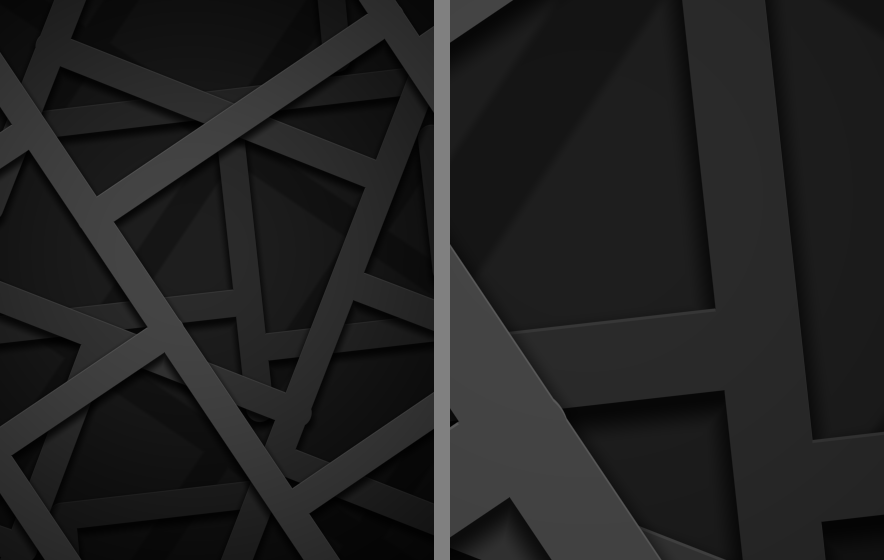
Left, the full canvas; right, a detail of the centre.
Write a WebGL 2 fragment shader that draws this background.

```glsl
#version 300 es
precision highp float;
// Dark stacked lattices of crossing strips with drop shadows and lit upper edges.

uniform vec2 u_resolution;
out vec4 fragColor;

// Lengths are fractions of the canvas height.
const vec2  LIGHT_CENTER    = vec2(0.34, 0.55);
const vec2  SHADOW_SHIFT    = vec2(0.0, 0.009);
const float SHADOW_BLUR     = 0.015;
const float SHADOW_STRENGTH = 0.76;
const float RIM_SIZE        = 0.0018;
const float RIM_GAIN        = 0.30;

// Tone at the light centre and its falloff rate, from back to front.
const vec2 BACK_TONE  = vec2(0.118, 3.6);
const vec2 LOW_TONE   = vec2(0.168, 2.9);
const vec2 MID_TONE   = vec2(0.212, 2.4);
const vec2 FRONT_TONE = vec2(0.272, 1.5);

const float LOW_HALF_WIDTH   = 0.0245;
const float MID_HALF_WIDTH   = 0.0265;
const float FRONT_HALF_WIDTH = 0.0272;

// Faint bands of the backdrop: direction, spacing, offset, half width, depth.
const vec2  BAND_DIR        = vec2(0.83, -0.56);
const vec2  BAND_SPACING    = vec2(0.30, 0.46);
const vec2  BAND_OFFSET     = vec2(-0.08, 0.85);
const float BAND_HALF_WIDTH = 0.026;
const float BAND_DEPTH      = 0.30;

const int STRIPS = 8;

// Strip centre lines: start.xy, end.xy.
const vec4 LOW_STRIPS[STRIPS] = vec4[STRIPS](
    vec4(0.065, 0.776, 0.749, 0.857), vec4(-0.02, 0.409, 0.439, 0.461),
    vec4(0.456, 0.378, 0.794, 0.417), vec4(0.111, 0.078, 0.449, 0.117),
    vec4(0.409, 0.779, 0.464, 0.271), vec4(0.771, 0.753, 0.797, 0.518),
    vec4(0.590, 1.020, 0.602, 0.896), vec4(0.111, 0.078, 0.120, -0.022));

const vec4 MID_STRIPS[STRIPS] = vec4[STRIPS](
    vec4(0.090, 0.917, 0.667, 0.688), vec4(-0.013, 0.475, 0.530, 0.263),
    vec4(0.621, 0.496, 0.794, 0.430), vec4(0.501, 0.180, 0.794, 0.065),
    vec4(0.760, 0.870, 0.419, -0.01), vec4(0.141, 1.040, -0.02, 0.630),
    vec4(0.177, 0.395, 0.020, -0.022), vec4(-0.026, 0.043, 0.040, 0.020));

const vec4 FRONT_STRIPS[STRIPS] = vec4[STRIPS](
    vec4(-0.095, 1.000, 0.603, -0.042), vec4(0.656, 1.026, 0.812, 0.792),
    vec4(-0.034, 0.219, 0.141, -0.042), vec4(0.165, 0.611, 0.695, 0.969),
    vec4(-0.017, 0.194, 0.302, 0.409), vec4(0.516, 0.091, 0.798, 0.283),
    vec4(0.059, 0.770, -0.038, 0.706), vec4(0.742, 0.898, 0.819, 0.951));

float segmentDistance(vec2 p, vec2 a, vec2 b) {
    vec2 pa = p - a, ba = b - a;
    return length(pa - ba * clamp(dot(pa, ba) / dot(ba, ba), 0.0, 1.0));
}

float latticeDistance(vec2 p, vec4 strips[STRIPS], float halfWidth) {
    float nearest = 10.0;
    for (int i = 0; i < STRIPS; i++) {
        nearest = min(nearest, segmentDistance(p, strips[i].xy, strips[i].zw));
    }
    return nearest - halfWidth;
}

float litTone(vec2 p, vec2 tone) {
    vec2 fromLight = p - LIGHT_CENTER;
    return tone.x * exp(-tone.y * dot(fromLight, fromLight));
}

float coverage(float distance) {
    float blur = 0.75 / u_resolution.y;
    return smoothstep(blur, -blur, distance);
}

// Lays one lattice, its shadow and its lit rim over the tone below.
float addLattice(float below, vec2 p, vec4 strips[STRIPS], float halfWidth, vec2 tone) {
    float inside = coverage(latticeDistance(p, strips, halfWidth));
    float above = coverage(latticeDistance(p + vec2(0.0, RIM_SIZE), strips, halfWidth));
    float shifted = latticeDistance(p + SHADOW_SHIFT, strips, halfWidth);
    float shadow = SHADOW_STRENGTH * smoothstep(SHADOW_BLUR, -0.006, shifted);
    float surface = litTone(p, tone) * (1.0 + RIM_GAIN * (1.0 - above));
    return mix(below * (1.0 - shadow), surface, inside);
}

float backdrop(vec2 p) {
    vec2 q = vec2(dot(p, BAND_DIR), dot(p, vec2(-BAND_DIR.y, BAND_DIR.x)));
    vec2 cell = (fract((q - BAND_OFFSET) / BAND_SPACING + 0.5) - 0.5) * BAND_SPACING;
    vec2 band = smoothstep(0.004, -0.004, abs(cell) - BAND_HALF_WIDTH);
    return litTone(p, BACK_TONE) * (1.0 - BAND_DEPTH * max(band.x, band.y));
}

void main() {
    vec2 p = gl_FragCoord.xy / u_resolution.y;
    float tone = backdrop(p);
    tone = addLattice(tone, p, LOW_STRIPS, LOW_HALF_WIDTH, LOW_TONE);
    tone = addLattice(tone, p, MID_STRIPS, MID_HALF_WIDTH, MID_TONE);
    tone = addLattice(tone, p, FRONT_STRIPS, FRONT_HALF_WIDTH, FRONT_TONE);
    fragColor = vec4(vec3(tone), 1.0);
}
```
